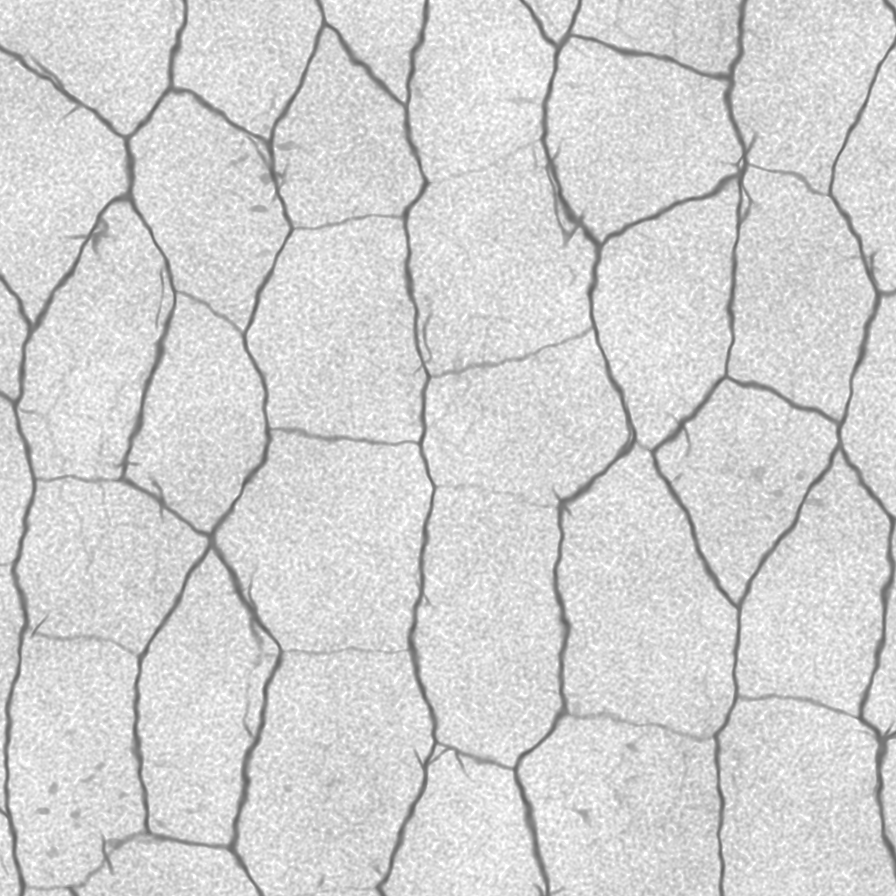
Reproduce this texture procedurally as a Shadertoy shader.

```glsl
const float TAU = 6.2831853;

vec2 hash2(vec2 p) {
    vec3 q = fract(p.xyx * vec3(0.1031, 0.1030, 0.0973));
    q += dot(q, q.yzx + 33.33);
    return fract((q.xx + q.yz) * q.zy);
}

float cornerSlope(vec2 corner, vec2 offset) {
    float angle = TAU * hash2(corner).x;
    return dot(vec2(cos(angle), sin(angle)), offset);
}

float gradientNoise(vec2 p) {
    vec2 i = floor(p), f = fract(p);
    vec2 w = f * f * f * (f * (f * 6.0 - 15.0) + 10.0);
    vec2 e = vec2(1.0, 0.0);
    float low = mix(cornerSlope(i, f), cornerSlope(i + e, f - e), w.x);
    float high = mix(cornerSlope(i + e.yx, f - e.yx), cornerSlope(i + 1.0, f - 1.0), w.x);
    return mix(low, high, w.y);
}

vec2 wobble(vec2 p, float frequency, float amount) {
    vec2 q = p * frequency;
    return amount * vec2(gradientNoise(q + 3.7), gradientNoise(q + 41.3));
}

// Staggered columns of jittered cell centres
vec2 cellSite(vec2 id, float jitter) {
    return id + vec2(0.5, 0.5 + 0.5 * mod(id.x, 2.0)) + jitter * (hash2(id + 17.0) - 0.5);
}

// Returns crack darkness and distance to the nearest crack, in canvas units
vec2 crackNetwork(vec2 p, vec2 density, float jitter, float width) {
    vec2 q = p * density;
    vec2 base = floor(q), homeId = base, home = q;
    float nearest = 1e5;
    for (int y = -2; y <= 2; y++)
    for (int x = -2; x <= 2; x++) {
        vec2 id = base + vec2(x, y);
        vec2 site = cellSite(id, jitter);
        float d = dot(site - q, site - q);
        if (d < nearest) { nearest = d; home = site; homeId = id; }
    }

    float intact = 1.0, edge = 1e5;
    for (int y = -2; y <= 2; y++)
    for (int x = -2; x <= 2; x++) {
        if (x == 0 && y == 0) continue;
        vec2 id = homeId + vec2(x, y);
        vec2 site = cellSite(id, jitter);
        vec2 across = site - home;
        vec2 normal = across * density;
        float d = dot(0.5 * (site + home) - q, across) / length(normal);
        // Level cracks are weaker than upright ones
        float level = smoothstep(0.72, 0.97, abs(normal.y) / length(normal));
        float strength = mix(1.0, mix(0.2, 0.95, hash2(id + homeId).y), level);
        float reach = width * mix(0.65, 1.0, strength);
        intact *= 1.0 - strength * (1.0 - smoothstep(0.05 * reach, reach, d));
        edge = min(edge, d);
    }
    return vec2(1.0 - intact, edge);
}

// Fine sandy surface with bright specks
float stoneTone(vec2 p) {
    vec2 r = mat2(0.8, 0.6, -0.6, 0.8) * p;
    float grain = gradientNoise(r * 165.0);
    float tone = 0.857 + 0.16 * grain;
    tone += 0.12 * gradientNoise(r * 235.0 + 9.0);
    tone += 0.06 * gradientNoise(r * 42.0 + 5.0);
    tone += 0.07 * gradientNoise(r * 6.0 + 2.0);
    return tone + 0.06 * smoothstep(0.28, 0.5, grain);
}

// Small dark pits gathered in loose patches
float pitMask(vec2 p) {
    float patches = smoothstep(0.22, 0.42, gradientNoise(p * 5.0 + 63.0));
    float pits = smoothstep(0.22, 0.45, gradientNoise(p * vec2(42.0, 58.0) + 21.0));
    return patches * pits;
}

void mainImage(out vec4 fragColor, in vec2 fragCoord) {
    vec2 uv = fragCoord / iResolution.y;
    float pixel = 1.0 / iResolution.y;

    vec2 bent = uv + wobble(uv, 4.0, 0.03) + wobble(uv, 19.0, 0.011) + wobble(uv, 55.0, 0.0045);
    float width = 0.0062 * (1.0 + 0.55 * gradientNoise(uv * 24.0 + 11.0));
    vec2 mainCracks = crackNetwork(bent, vec2(6.3, 4.2), 0.82, max(width, 1.5 * pixel));

    // Short side splits near the cracks, and faint hairlines elsewhere
    vec2 splitPoint = bent + wobble(uv, 30.0, 0.008) + 5.3;
    float splits = crackNetwork(splitPoint, vec2(17.0, 13.0), 0.9, max(0.0048, 1.5 * pixel)).x;
    float beside = 1.0 - smoothstep(0.008, 0.03, mainCracks.y);
    float splitArea = beside * smoothstep(0.14, 0.3, gradientNoise(uv * 9.0 + 31.0));
    float hairArea = smoothstep(0.2, 0.4, gradientNoise(uv * 4.5 + 77.0));
    float fineCracks = splits * max(0.75 * splitArea, 0.2 * hairArea);

    float tone = stoneTone(uv);
    tone = mix(tone, 0.56, 0.7 * pitMask(uv));
    float darkness = 1.0 - (1.0 - mainCracks.x) * (1.0 - fineCracks);
    float crackTone = 0.45 + 0.12 * gradientNoise(uv * 90.0 + 13.0);
    tone = mix(tone, crackTone, darkness);
    fragColor = vec4(vec3(clamp(tone, 0.0, 1.0)), 1.0);
}
```
